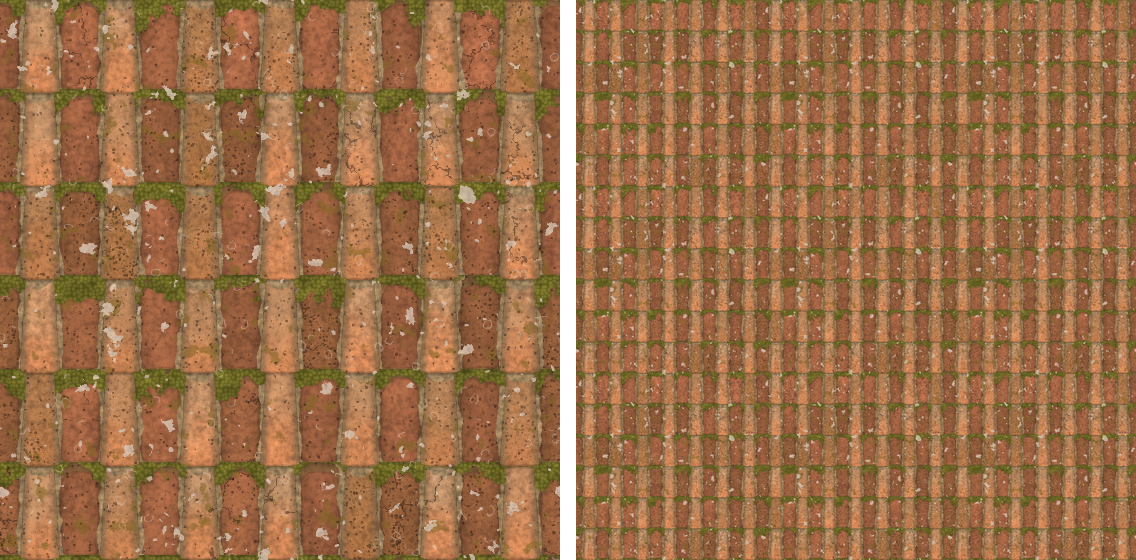
Left: one tile. Right: repeated 3 by 3.
Reproduce this texture procedurally as a Shadertoy shader.

```glsl
#define COLS 7.0
#define ROWS 6.0
#define COVER_TOP 0.150
#define COVER_FLARE 0.064
#define PAN_HALF 0.205
#define MORTAR 0.050
#define MOSS_LINE 0.89
#define PITTING 0.45
#define CRACKED 0.78
#define LICHEN 0.10

const vec3 PAN_CLAY = vec3(0.61, 0.37, 0.25);
const vec3 COVER_CLAY = vec3(0.84, 0.54, 0.35);
const vec3 COVER_PALE = vec3(0.73, 0.56, 0.41);
const vec3 COVER_EDGE = vec3(0.56, 0.42, 0.29);
const vec3 OLD_CLAY = vec3(0.64, 0.43, 0.25);
const vec3 GROUND = vec3(0.53, 0.38, 0.24);
const vec3 MORTAR_GREY = vec3(0.61, 0.51, 0.37);
const vec3 MOSS_DARK = vec3(0.35, 0.34, 0.10);
const vec3 MOSS_LIGHT = vec3(0.48, 0.45, 0.18);
const vec3 STAIN = vec3(0.51, 0.40, 0.15);
const vec3 LICHEN_WHITE = vec3(0.83, 0.75, 0.68);

vec2 hash2(vec2 p) {
    vec3 q = fract(p.xyx * vec3(0.1031, 0.1030, 0.0973));
    q += dot(q, q.yzx + 33.33);
    return fract((q.xx + q.yz) * q.zy);
}

// Gradient noise that wraps after n lattice steps
float gradNoise(vec2 uv, float n) {
    vec2 p = uv * n, i = floor(p), f = p - i;
    vec2 u = f * f * f * (f * (f * 6.0 - 15.0) + 10.0);
    float sum = 0.0;
    for (int k = 0; k < 4; k++) {
        vec2 o = vec2(k & 1, k >> 1);
        float angle = 6.2832 * hash2(mod(i + o, n) + n).x;
        vec2 w = mix(1.0 - u, u, o);
        sum += w.x * w.y * dot(vec2(cos(angle), sin(angle)), f - o);
    }
    return 1.4 * sum;
}

float fbm(vec2 uv, float n) {
    float sum = 0.0, amp = 0.6;
    for (int k = 0; k < 4; k++, n *= 2.0, amp *= 0.55) sum += amp * gradNoise(uv, n);
    return sum;
}

// Wrapping cells: nearest distance, second distance, random value of the nearest
vec3 cells(vec2 uv, float n) {
    vec2 p = uv * n, i = floor(p), f = p - i;
    vec3 best = vec3(9.0, 9.0, 0.0);
    for (int k = 0; k < 9; k++) {
        vec2 o = vec2(k % 3 - 1, k / 3 - 1);
        vec2 id = mod(i + o, n) + 2.0 * n;
        float d = length(o + 0.15 + 0.7 * hash2(id) - f);
        if (d < best.x) best = vec3(d, best.x, hash2(id + 41.0).x);
        else best.y = min(best.y, d);
    }
    return best;
}

// Coverage from a signed distance in row heights
float fill(float d) {
    return clamp(0.5 - d * iResolution.y / ROWS, 0.0, 1.0);
}

float spots(vec2 uv, float n, float keep, float radius) {
    vec3 c = cells(uv, n);
    float size = radius * (1.0 - 0.7 * c.z / keep);
    return c.z < keep ? fill((c.x - size) * ROWS / n) : 0.0;
}

float roundBox(vec2 p, vec2 size, float r) {
    vec2 d = abs(p) - size + r;
    return length(max(d, 0.0)) + min(max(d.x, d.y), 0.0) - r;
}

void mainImage(out vec4 fragColor, in vec2 fragCoord) {
    vec2 uv = fragCoord / iResolution.xy;
    vec2 grid = vec2(COLS, ROWS), p = uv * grid;
    float broad = fbm(uv, 11.0), mid = fbm(uv, 32.0), grain = fbm(uv, 96.0);
    vec2 warp = vec2(mid, fbm(uv, 37.0));

    // Sunken pan tiles
    vec2 g = p + vec2(0.5, -0.05), a = fract(g);
    a.x = (a.x - 0.5) * ROWS / COLS;
    vec2 panRand = hash2(mod(floor(g), grid) + 17.0);
    float panD = roundBox(a - vec2(0.0, 0.45), vec2(PAN_HALF, 0.45), a.y > 0.45 ? 0.15 : 0.08) + 0.025 * mid;
    vec3 pan = PAN_CLAY * (0.92 + 0.16 * panRand.y) * (1.0 + 0.06 * smoothstep(0.2, 0.0, abs(a.x)));
    pan = mix(pan, OLD_CLAY * 0.84, 0.6 * panRand.x * panRand.x);
    pan *= 1.0 - 0.15 * smoothstep(-0.03, 0.0, panD);
    vec3 col = mix(GROUND, pan, fill(panD));
    col *= 1.0 - 0.2 * smoothstep(0.86, 1.0, a.y);

    // Raised cover tiles, flared towards the lower end
    vec2 b = fract(p);
    b.x = (b.x - 0.5) * ROWS / COLS;
    vec2 coverRand = hash2(mod(floor(p), grid) + 53.0);
    float halfWidth = COVER_TOP + COVER_FLARE * (1.0 - b.y);
    float u = b.x / halfWidth;
    float coverD = max(abs(b.x) - halfWidth + 0.012 * mid, 0.03 * u * u * u * u + 0.01 * mid - b.y);
    float cover = fill(coverD);
    float pale = smoothstep(0.1, 0.85, b.y + 0.4 * broad) * (0.6 + 0.4 * coverRand.y);
    vec3 clay = mix(COVER_CLAY, COVER_PALE, pale);
    clay = mix(clay, OLD_CLAY, 0.85 * pow(coverRand.x, 3.0));
    clay = mix(clay, COVER_EDGE, 0.95 * smoothstep(0.45, 1.0, abs(u)));
    clay *= 1.0 - 0.25 * smoothstep(0.035, 0.0, b.y);
    col *= 1.0 - 0.2 * exp(-16.0 * max(coverD, 0.0));
    col = mix(col, clay, cover);

    // Grain, stains, pits and cracks
    vec2 age = mix(panRand, coverRand, cover);
    col *= 1.0 + 0.12 * broad + 0.14 * mid + 0.26 * grain;
    col = mix(col, STAIN, 0.55 * smoothstep(0.28, 0.42, fbm(uv, 23.0)));
    float pitKeep = 0.05 + PITTING * age.x * age.x * smoothstep(-0.4, 0.5, broad + mid);
    col *= 1.0 - 0.36 * spots(uv + 0.004 * warp, 170.0, pitKeep, 0.46);
    col *= 1.0 - 0.25 * age.x * smoothstep(0.2, 0.5, grain + 0.4 * broad);
    vec3 shard = cells(uv + 0.02 * warp, 13.0);
    float crack = fill((shard.y - shard.x - 0.03) * ROWS / 13.0);
    col *= 1.0 - 0.34 * crack * step(CRACKED, age.y) * smoothstep(-0.2, 0.05, broad);

    // Mortar beside the covers and as a lip at their upper end
    float joint = MORTAR * (0.4 + 0.6 * sqrt(b.y) + 1.1 * broad + 0.9 * mid);
    float lip = fill(0.90 + 0.06 * u * u + 0.05 * mid - b.y) * cover * step(0.25, coverRand.y);
    float mortar = max(fill(coverD - joint) * (1.0 - cover), lip);
    vec3 mortarCol = MORTAR_GREY * (1.0 + 0.4 * grain + 0.15 * mid);
    mortarCol *= 1.0 - 0.2 * smoothstep(0.014, 0.0, abs(coverD));
    col = mix(col, mortarCol, 0.9 * mortar);
    col *= 1.0 - 0.25 * cover * smoothstep(0.965, 1.0, b.y);

    // Moss under the lower end of each pan
    float mossD = MOSS_LINE - 0.10 * smoothstep(0.08, 0.22, abs(a.x)) - 0.12 * (panRand.y - 0.4)
        + 0.30 * broad + 0.12 * mid - a.y;
    float bump = smoothstep(0.1, 0.75, cells(uv, 140.0).x);
    vec3 moss = mix(MOSS_LIGHT, MOSS_DARK, bump) * (1.0 + 0.3 * mid);
    moss *= 1.0 - 0.15 * smoothstep(0.96, 1.0, a.y);
    col *= 1.0 - 0.15 * exp(-30.0 * max(mossD, 0.0)) * (1.0 - cover);
    col = mix(col, moss, fill(mossD) * (1.0 - cover));

    // Lichen blots, flakes and broken rings
    vec2 frayed = uv + 0.018 * warp + 0.006 * vec2(grain, -grain);
    float lichen = spots(frayed, 28.0, LICHEN, 0.33);
    lichen = max(lichen, spots(uv + 0.010 * warp, 66.0, 0.06, 0.30));
    vec3 ring = cells(uv + 0.007 * warp, 44.0);
    float arc = fill((abs(ring.x - 0.30) - 0.04) * ROWS / 44.0);
    arc *= step(ring.z, 0.13) * smoothstep(-0.05, 0.1, mid);
    col = mix(col, LICHEN_WHITE * (1.0 + 0.15 * grain), max(0.85 * lichen, 0.5 * arc));

    fragColor = vec4(clamp(col, 0.0, 1.0), 1.0);
}
```
